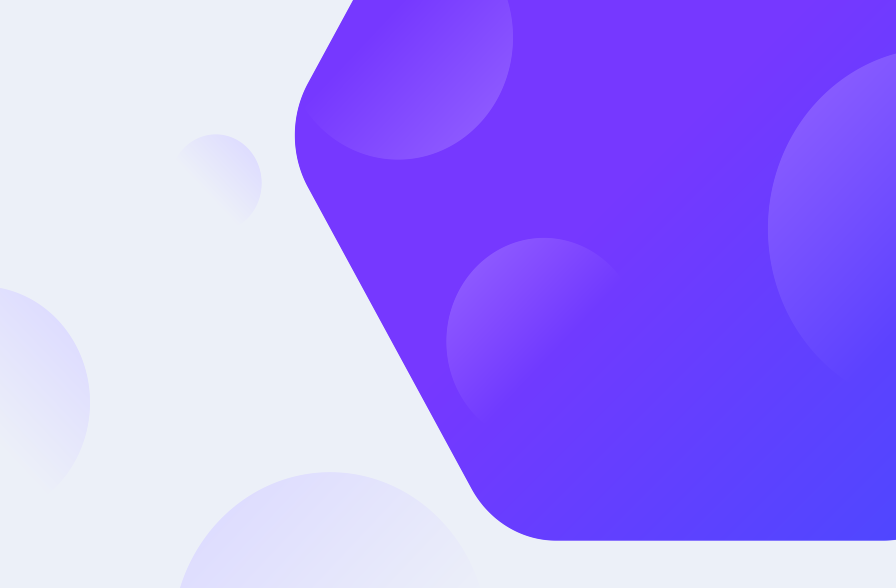
This background is drawn by a Shadertoy shader. Its source:

```glsl
// A large rounded violet hexagon runs off the top right of a pale backdrop,
// with bubbles that fade diagonally to nothing. Shapes are signed distances
// in units of canvas height, in a space slightly squeezed along x.

const float SQUEEZE = 0.94;              // width of a circle over its height

const vec3 PAPER    = vec3(0.927, 0.941, 0.973);
const vec3 VIOLET   = vec3(0.462, 0.218, 1.000);
const vec3 INDIGO   = vec3(0.310, 0.278, 1.000);
const vec3 LAVENDER = vec3(0.868, 0.862, 1.000);
const vec3 WHITE    = vec3(1.0);

const vec2  HEX_CENTER   = vec2(1.224, 0.770);
const float HEX_APOTHEM  = 0.6895;
const float HEX_ROUNDING = 0.177;
const vec2  HEX_GRADIENT = vec2(1.38, 2.46);  // start and end along the diagonal

const float GLOW_STRENGTH = 0.165;       // bubbles on the hexagon
const float PALE_STRENGTH = 0.95;        // bubbles on the backdrop

// Bubbles: center x, center y, radius. The first PALE_COUNT lie on the backdrop.
const int PALE_COUNT = 3;
const int BUBBLE_COUNT = 6;
const vec3 BUBBLES[BUBBLE_COUNT] = vec3[](
    vec3( 0.367,  0.6885, 0.083),
    vec3(-0.033,  0.3155, 0.198),
    vec3( 0.5615, -0.089, 0.286),
    vec3( 0.677,  0.9365, 0.208),
    vec3( 0.925,  0.419,  0.1765),
    vec3( 1.595,  0.611,  0.3075));

// Fades: direction of the bright side, and where the fade ends (-1 to 1).
const vec3 FADES[BUBBLE_COUNT] = vec3[](
    vec3( 1.0,  1.0, -0.30),
    vec3( 1.0,  1.0, -0.15),
    vec3(-1.0,  1.0, -0.55),
    vec3( 1.0, -1.0, -0.20),
    vec3(-1.0,  1.0, -0.15),
    vec3(-1.0,  1.0, -0.25));

vec2 unsqueeze(vec2 v) {
    return vec2(v.x / SQUEEZE, v.y);
}

// Hexagon with flat top and bottom and rounded corners
float roundedHexagon(vec2 p, float apothem, float rounding) {
    const vec3 k = vec3(-0.866025, 0.5, 0.57735);
    float r = apothem - rounding;
    p = abs(p);
    p -= 2.0 * min(dot(k.xy, p), 0.0) * k.xy;
    p -= vec2(clamp(p.x, -k.z * r, k.z * r), r);
    return length(p) * sign(p.y) - rounding;
}

// Smooth coverage of a shape, about one pixel wide
float coverage(float dist) {
    float pixel = 1.0 / iResolution.y;
    return 1.0 - smoothstep(-0.6 * pixel, 0.6 * pixel, dist);
}

// Opacity of a disc that fades along a direction
float bubble(vec2 p, vec3 disc, vec3 fade) {
    vec2 offset = unsqueeze(p - disc.xy);
    float along = dot(offset, normalize(fade.xy)) / disc.z;
    float ramp = clamp((along - fade.z) / (1.0 - fade.z), 0.0, 1.0);
    return ramp * coverage(length(offset) - disc.z);
}

void mainImage(out vec4 fragColor, in vec2 fragCoord) {
    vec2 p = fragCoord / iResolution.y;

    // Hexagon with a diagonal gradient
    float hexagon = coverage(roundedHexagon(unsqueeze(p - HEX_CENTER),
                                            HEX_APOTHEM, HEX_ROUNDING));
    float diagonal = p.x + 1.0 - p.y;
    float blend = clamp((diagonal - HEX_GRADIENT.x)
                        / (HEX_GRADIENT.y - HEX_GRADIENT.x), 0.0, 1.0);
    vec3 color = mix(PAPER, mix(VIOLET, INDIGO, blend), hexagon);

    // Bubbles, each kept to its own layer
    for (int i = 0; i < BUBBLE_COUNT; i++) {
        bool pale = i < PALE_COUNT;
        vec3 tint = pale ? LAVENDER : WHITE;
        float strength = pale ? PALE_STRENGTH * (1.0 - hexagon)
                              : GLOW_STRENGTH * hexagon;
        color = mix(color, tint, strength * bubble(p, BUBBLES[i], FADES[i]));
    }

    fragColor = vec4(color, 1.0);
}
```
